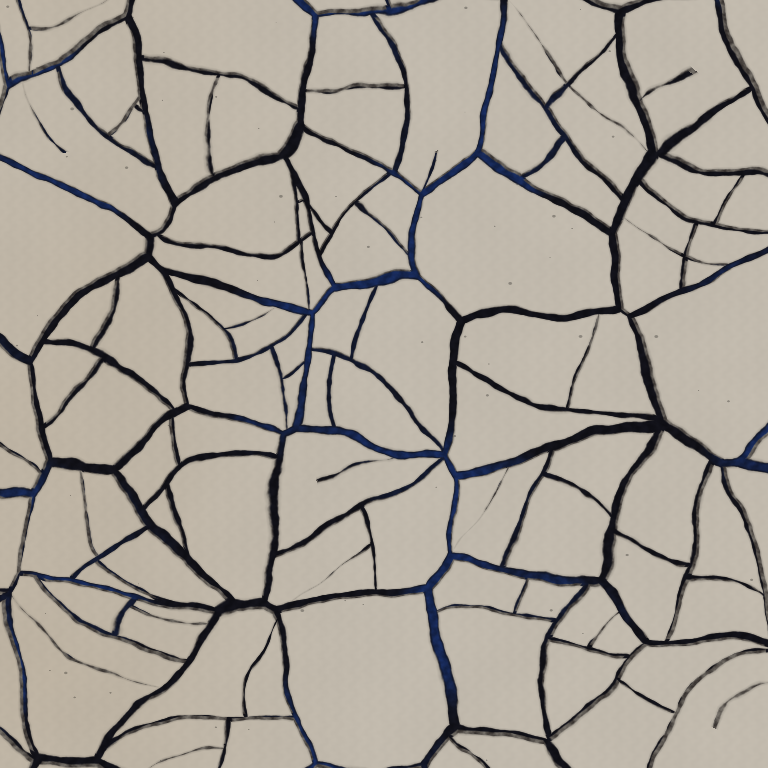
Reproduce this texture procedurally as a WebGL 2 fragment shader.

```glsl
#version 300 es
precision highp float;

uniform vec2 u_resolution;
out vec4 fragColor;

// Layout
const float CELLS = 5.0;
const float WARP = 0.020;
const float MAIN_HALF_WIDTH = 0.0056;
const float CUT_HALF_WIDTH = 0.0033;
const float RAGGED = 0.0011;
const float WALL_SHIFT = 0.0095;
const float PIT_GRID = 26.0;
const float EDGE_SOFTNESS = 0.0011;

// Colours
const vec3 PAINT = vec3(0.757, 0.727, 0.677);
const vec3 WARM_PAINT = vec3(0.735, 0.690, 0.620);
const vec3 WALL_DARK = vec3(0.20, 0.18, 0.17);
const vec3 WALL_LIGHT = vec3(0.47, 0.45, 0.42);
const vec3 FLOOR_DARK = vec3(0.065, 0.065, 0.090);
const vec3 FLOOR_BLUE = vec3(0.085, 0.150, 0.320);

vec2 hash2(vec2 p) {
    vec3 h = fract(p.xyx * vec3(0.1031, 0.1030, 0.0973));
    h += dot(h, h.yzx + 33.33);
    return fract((h.xx + h.yz) * h.zy);
}

float layeredSines(vec2 p) {
    const mat2 TURN = mat2(1.5, 1.2, -1.2, 1.5);
    float sum = 0.0, amplitude = 0.6;
    for (int i = 0; i < 4; i++) {
        sum += amplitude * sin(p.x + 1.3 * sin(p.y));
        p = TURN * p + 1.7;
        amplitude *= 0.42;
    }
    return sum;
}

vec2 cellSite(vec2 cell) {
    return cell + 0.1 + 0.8 * hash2(cell + 17.0);
}

// Distance to the parabola y = offset - bend * x * x, signed
float curvedCut(vec2 q, float bend, float offset) {
    float slope = 2.0 * bend * q.x;
    return (q.y + bend * q.x * q.x - offset) / sqrt(1.0 + slope * slope);
}

// Depth inside the nearest crack: x for all cracks, y for main ones only
vec2 crackDepth(vec2 p) {
    vec2 warp = vec2(layeredSines(p * 12.0), layeredSines(p.yx * 13.0 + 4.0));
    vec2 g = (p + WARP * warp) * CELLS;

    // Owning cell
    vec2 base = floor(g), cell = base, toSite = vec2(9.0);
    for (int y = -1; y <= 1; y++)
    for (int x = -1; x <= 1; x++) {
        vec2 c = base + vec2(x, y);
        vec2 r = cellSite(c) - g;
        if (dot(r, r) < dot(toSite, toSite)) { toSite = r; cell = c; }
    }

    // Main cracks, each border with its own width
    float mainDepth = -1.0;
    for (int y = -2; y <= 2; y++)
    for (int x = -2; x <= 2; x++) {
        if (x == 0 && y == 0) continue;
        vec2 other = cell + vec2(x, y);
        vec2 r = cellSite(other) - g;
        float border = dot(0.5 * (toSite + r), normalize(r - toSite)) / CELLS;
        float width = MAIN_HALF_WIDTH * mix(0.62, 1.2, hash2(cell + other + 0.5).x);
        mainDepth = max(mainDepth, width - border);
    }

    // Younger cuts divide the cell and stop at older cracks
    float cutDepth = -1.0;
    vec2 pick = hash2(cell + 41.0), shape = hash2(cell + 73.0) - 0.5;
    float angle = 6.2832 * pick.x;
    vec2 q = mat2(cos(angle), sin(angle), -sin(angle), cos(angle)) * -toSite;
    if (pick.y > 0.1) {
        float first = curvedCut(q, 1.3 * shape.x, 0.2 * shape.y);
        float width = CUT_HALF_WIDTH * mix(0.8, 1.2, pick.y);
        cutDepth = width - abs(first) / CELLS;

        float side = sign(first);
        vec2 branch = hash2(cell + 90.0 + 11.0 * side);
        float second = curvedCut(q.yx, 1.8 * (branch.x - 0.5), 0.45 * (branch.y - 0.5));
        if (branch.x > 0.2) {
            float taper = 1.0 - 1.1 * fract(branch.y * 7.0) * abs(first);
            cutDepth = max(cutDepth, 0.85 * width * taper - abs(second) / CELLS);
        }

        // Occasional hairline fading out across a fragment
        vec2 hair = hash2(cell + 150.0 + 7.0 * side + 3.0 * sign(second));
        if (hair.x > 0.8) {
            float third = abs(abs(first) - 0.25 - 0.25 * second * (hair.y - 0.5));
            float thin = width * (0.65 - 1.5 * abs(second));
            cutDepth = max(cutDepth, thin - third / CELLS);
        }
    }
    float ragged = RAGGED * layeredSines(p * 150.0);
    return vec2(max(mainDepth, cutDepth), mainDepth) + ragged;
}

// Sparse dents in the paint
float pits(vec2 p) {
    vec2 g = p * PIT_GRID, cell = floor(g);
    vec2 chance = hash2(cell + 210.0);
    vec2 center = 0.2 + 0.6 * hash2(cell + 260.0);
    float radius = mix(0.03, 0.09, chance.y * chance.y);
    float d = length((g - cell - center) * vec2(1.0, 1.3));
    return step(0.87, chance.x) * (1.0 - smoothstep(0.4 * radius, radius, d));
}

void main() {
    vec2 p = gl_FragCoord.xy / u_resolution.y;
    vec2 middle = 0.5 * u_resolution / u_resolution.y;
    float soft = max(EDGE_SOFTNESS, 0.7 / u_resolution.y);
    float grain = layeredSines(p * 310.0);

    // Paint surface
    float warmth = smoothstep(0.55, 0.0, p.x) * (0.55 + 0.3 * layeredSines(p * 5.0));
    vec3 color = mix(PAINT, WARM_PAINT, warmth);
    color *= 1.0 + 0.008 * layeredSines(p * 27.0) + 0.009 * grain;
    color *= 1.0 - 0.28 * pits(p);

    // Crack walls, seen on the side away from the middle
    vec2 depth = crackDepth(p);
    vec2 shift = WALL_SHIFT * (p - middle) + 0.001 * layeredSines(p * 15.0);
    float opening = smoothstep(-soft, soft, depth.x);
    float bottom = opening * smoothstep(-soft, soft, crackDepth(p + shift).x);
    color *= 1.0 - 0.12 * smoothstep(-0.0035, 0.0, depth.x);
    vec3 wall = mix(WALL_DARK, WALL_LIGHT, 0.5 + 0.5 * grain);
    color = mix(color, wall, opening);

    // Crack floor with blue patches in the wide cracks
    float blue = smoothstep(-0.1, 0.6, layeredSines(p * 11.0 + 2.0));
    blue *= mix(0.35, 1.0, smoothstep(0.0, 0.003, depth.y));
    vec3 ground = mix(FLOOR_DARK, FLOOR_BLUE, blue) * (1.0 + 0.2 * grain);
    color = mix(color, ground, bottom);

    fragColor = vec4(color, 1.0);
}
```
